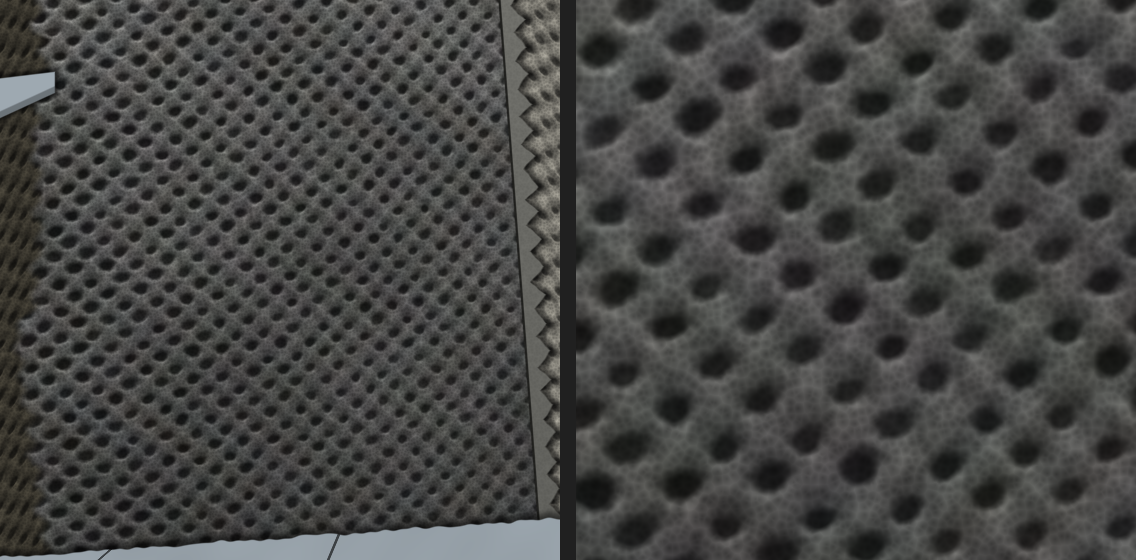
Left: the whole. Right: its middle third, enlarged.
This texture is drawn by a WebGL 1 fragment shader. Its source:

```glsl
precision highp float;
// Convoluted charcoal foam wall with staggered pits, a cut side panel, a pale shelf end and floor.
uniform vec2 u_resolution;

const float TAU = 6.2831853;
const vec2  PIT_RADIUS = vec2(0.215, 0.180);   // in lattice cells
const float PIT_JITTER = 0.12;
const float WOBBLE = 0.05;
const float BASE_TONE = 0.300;
const float RIM_LIGHT = 0.10;
const float COLUMNS = 16.0;                    // columns per canvas at the left
const float COLUMN_GAIN = 3.0;                 // columns tighten to the right
const float ROWS = 20.8;
const float LEAN = 0.075;                      // sideways tilt of the columns
const float RISE = 0.10;                       // upward tilt of the rows
const float CUT_EDGE = 0.967;
const float CORNER = 0.070;
const float TEETH = 20.2;
const float GRAIN_SCALE = 190.0;
const float LUMP_SCALE = 80.0;
const vec3 FOAM = vec3(1.0, 1.0, 0.98);
const vec3 BROWN = vec3(0.86, 0.81, 0.68);
const vec3 BEIGE = vec3(1.50, 1.47, 1.37);
const vec3 CUT_FACE = vec3(0.42, 0.42, 0.40);
const vec3 GAP = vec3(0.13, 0.13, 0.12);
const vec3 PALE = vec3(0.59, 0.63, 0.66);

vec2 hash2(vec2 p) {
  return fract(sin(vec2(dot(p, vec2(127.1, 311.7)), dot(p, vec2(269.5, 183.3)))) * 4375.85);
}

// Distance to the nearest scattered point: open-cell grain.
float cellular(vec2 p) {
  vec2 id = floor(p), f = fract(p);
  float nearest = 2.0;
  for (int j = -1; j <= 1; j++)
    for (int i = -1; i <= 1; i++) {
      vec2 cell = vec2(float(i), float(j));
      nearest = min(nearest, length(cell + hash2(id + cell) - f));
    }
  return nearest;
}

float layeredSines(vec2 p) {
  return (sin(p.x + 1.7 * sin(p.y * 0.8)) + 0.6 * sin(p.y * 2.1 + p.x * 1.3)
        + 0.4 * sin(p.x * 3.7 - p.y * 2.9)) * 0.5;
}

// Brightness of the egg-crate relief; pits sit at cell corners and centres.
float relief(vec2 c, float pitSize, float pitDepth, float ridges) {
  c += WOBBLE * vec2(layeredSines(c * 1.9), layeredSines(c.yx * 2.3 + 4.0));
  vec2 wave = c * TAU;
  float bump = -cos(wave.x) * cos(wave.y);
  float lit = -cos(wave.x) * sin(wave.y);
  float ridge = -cos(wave.x - wave.y - 0.7);
  float tone = BASE_TONE + 0.02 * bump + 0.06 * lit + 0.05 * ridges * ridge
             + 0.02 * layeredSines(c * 6.0);
  float ragged = 0.10 * layeredSines(c * 8.0);
  for (int k = 0; k < 2; k++) {
    vec2 q = c - 0.5 * float(k);
    vec2 id = floor(q + 0.5);
    vec2 rnd = hash2(id + 37.0 * float(k));
    vec2 d = q - id - PIT_JITTER * (rnd - 0.5);
    d.y -= 0.10 * d.x;
    float r = length(d / PIT_RADIUS) / (pitSize * mix(0.84, 1.14, rnd.y)) + ragged;
    // Crisp lit rim below, soft shaded slope above.
    float upper = smoothstep(-0.10, 0.12, d.y);
    float rim = smoothstep(0.85, 1.15, r) * (1.0 - smoothstep(1.15, 1.75, r));
    tone += RIM_LIGHT * rim * clamp(-6.0 * d.y, 0.0, 1.0) * pitDepth;
    float pit = 1.0 - smoothstep(0.52, 1.02 + 0.50 * upper, r);
    tone = mix(tone, 0.07 - 0.08 * d.y, pit * pitDepth * mix(0.75, 1.0, rnd.x));
  }
  return tone;
}

float cover(float d, float soft) { return smoothstep(-soft, soft, d); }

void main() {
  vec2 p = gl_FragCoord.xy / u_resolution;
  float px = 1.0 / min(u_resolution.x, u_resolution.y);
  float leanX = p.x + LEAN * p.y;
  float grain = cellular(p * GRAIN_SCALE) - 0.5;
  float lump = cellular(p * LUMP_SCALE + 9.0) - 0.5;

  // Main wall: larger deep pits at the left, diagonal ridges and shallow pits at the right.
  vec2 lattice = vec2(leanX * (COLUMNS + COLUMN_GAIN * leanX) - 0.303,
                      ROWS * (p.y - RISE * p.x) + 0.02);
  float fade = p.x * (1.0 - 0.6 * p.y);
  float tone = relief(lattice, mix(1.14, 0.88, p.x), 1.0 - 0.40 * fade, 0.25 + 0.75 * p.x);
  vec3 color = FOAM * tone * mix(0.84, 1.14, p.y);
  color *= 1.0 + 0.07 * layeredSines(p * 9.0);
  color += 0.010 * vec3(layeredSines(p * 31.0), 0.0, layeredSines(p * 27.0 + 2.0));

  // Shaded return wall beyond the ragged left corner.
  float corner = CORNER + 0.007 * sin(lattice.y * TAU) + 0.014 * layeredSines(p.yy * 17.0)
               - 0.03 * smoothstep(0.55, 0.40, p.y) * smoothstep(0.1, 0.4, p.y);
  float returnTone = relief(vec2(p.x * 23.0, ROWS * (p.y - 0.9 * p.x)), 0.9, 0.65, 1.0);
  color = mix(BROWN * returnTone * 0.82, color, cover(p.x - corner, 0.012));

  // Cut side panel: flat face with teeth, shadowed notches, paler bumps behind.
  float side = leanX - CUT_EDGE;
  float tooth = abs(fract(p.y * TEETH + 0.47 + 0.12 * layeredSines(p.yy * 23.0)) - 0.5) * 2.0;
  float faceEnd = 0.020 + 0.022 * tooth + 0.003 * layeredSines(p * 60.0);
  vec3 bumps = BEIGE * relief(vec2(side * 22.0, TEETH * (p.y + 0.6 * side)), 0.8, 0.6, 1.2);
  bumps *= mix(0.42, 1.0, smoothstep(0.0, 0.020, side - faceEnd));
  vec3 panel = mix(CUT_FACE * mix(0.9, 1.05, p.y), bumps, cover(side - faceEnd, 1.5 * px));
  float onFace = cover(side, px) * (1.0 - cover(side - faceEnd, px));
  color = mix(color, panel, cover(side, px));
  color = mix(GAP, color, smoothstep(0.0005, 0.0035, abs(side)));
  color *= 1.0 + (0.30 * grain + 0.26 * lump) * (1.0 - 0.75 * onFace);

  // Shelf end: bright upper face, grey lower lip, dark outline.
  float shelfTop = 0.860 + 0.12 * p.x - p.y;
  float shelfBottom = p.y - 0.789 - 0.46 * p.x;
  float shelf = min(min(shelfTop, shelfBottom), 0.098 - p.x);
  vec3 shelfColor = mix(PALE * 0.72, PALE * 1.05, cover(shelfBottom - 0.012, 0.002));
  color *= mix(0.45, 1.0, smoothstep(0.0, 0.012, -shelf));
  color = mix(color, shelfColor, cover(shelf, px));

  // Floor under the torn lower edge, with a contact shadow and two seams.
  float floorLine = 0.004 + 0.07 * p.x + 0.003 * layeredSines(vec2(p.x * 34.0, 1.0))
                  + 0.002 * layeredSines(vec2(p.x * 97.0, p.x * 41.0));
  float above = p.y - floorLine;
  color *= mix(0.5, 1.0, smoothstep(0.0, 0.020, above));
  vec3 ground = PALE * (1.0 + 0.03 * layeredSines(p * 14.0));
  for (int k = 0; k < 2; k++) {
    float s = float(k);
    float seam = abs(p.x - 0.176 - 0.41 * s - (1.15 - 0.73 * s) * p.y);
    ground *= mix(0.4, 1.0, smoothstep(0.0015, 0.0035, seam));
  }
  color = mix(ground, color, cover(above, px));

  gl_FragColor = vec4(color, 1.0);
}
```
